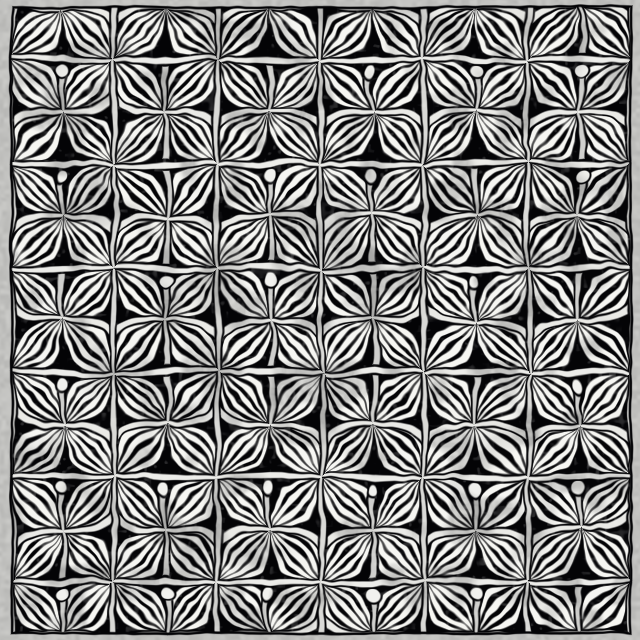
Reproduce this pattern procedurally as a WebGL 2 fragment shader.

```glsl
#version 300 es
precision highp float;
// Hand-inked tile sheet: a 12 by 12 grid of striped leaves whose tips meet in stars.
// Each cell bends stripes along one diagonal; the dark gaps between leaves hold
// bars, arches, stems and drops. Noise warps the grid and wears the ink.

#define CELLS 12.0
#define FIELD_LOW vec2(0.018, 0.010)
#define FIELD_HIGH vec2(0.986, 0.989)
#define LEAF_WIDTH 0.455
#define STRIPES 5.0
#define STRIPE_BIAS 0.006
#define WOBBLE 0.11
#define OUTLINE 0.04
#define SOFTNESS 0.02
#define WEAR 0.2
#define PAPER vec3(0.965, 0.965, 0.95)
#define INK vec3(0.015, 0.015, 0.025)

uniform vec2 u_resolution;
out vec4 fragColor;

float soft;  // half width of a smoothed edge, in cells

float hash(vec2 p) {
    vec3 q = fract(vec3(p.xyx) * 0.1031);
    q += dot(q, q.yzx + 33.33);
    return fract((q.x + q.y) * q.z);
}

float noise(vec2 p) {
    vec2 i = floor(p), f = fract(p);
    f = f * f * (3.0 - 2.0 * f);
    return mix(mix(hash(i), hash(i + vec2(1, 0)), f.x),
               mix(hash(i + vec2(0, 1)), hash(i + vec2(1, 1)), f.x), f.y);
}

float cover(float d) { return 1.0 - smoothstep(-soft, soft, d); }

// Lays a light shape with a dark outline over the tone so far.
void stroke(inout float tone, float d, float light) {
    tone = mix(tone, 0.0, cover(d - OUTLINE));
    tone = mix(tone, light, cover(d));
}

// Striped leaf: u runs tip to tip in -1..1, v runs across in cells.
float leafTone(float u, float v, float width, vec2 cell, vec2 g) {
    float count = STRIPES - step(0.8, hash(cell + 31.0));
    float parity = mod(count, 2.0) * 2.0 - 1.0;
    float s = clamp(v / width, -1.0, 1.0);
    s += 0.12 * (noise(g * 4.0 + 70.0) - 0.5) * (1.0 - s * s);
    float wave = parity * cos(3.14159 * count * s);
    float d = wave * width / (3.14159 * count);
    float bias = STRIPE_BIAS + 0.025 * (noise(g * 5.0) - 0.5);
    return cover(-d - bias * min(1.0, width * 4.0));
}

// Straight bar with a stem and a drop hanging below it.
void barAndDrop(inout float tone, vec2 q, vec2 node) {
    float h = hash(node + 5.0), k = hash(node + 17.0);
    float sway = (k - 0.5) * 0.16 * sin(3.14159 * abs(q.y));
    float stem = abs(q.x - sway) - mix(0.065, 0.025, abs(q.y));
    float start = h < 0.7 ? 0.32 : 0.1;
    float above = k > 0.65 ? 0.12 : 2.0;
    stem = max(stem, q.y > 0.0 ? start - q.y : above + q.y);
    stroke(tone, stem, 0.84);
    if (h < 0.7) {
        vec2 r = vec2(0.09 + 0.05 * k, 0.11 + 0.04 * h);
        vec2 e = (q - vec2((k - 0.5) * 0.1, 0.23)) / r;
        stroke(tone, (length(e) - 1.0) * r.x, 0.98);
    }
    float lean = (h - 0.5) * 0.08 * q.x;
    stroke(tone, abs(q.y + lean) - mix(0.062, 0.03, abs(q.x)), 0.96);
}

// Upright bar with arches that sweep into it from both sides.
void barAndArch(inout float tone, vec2 q, vec2 node) {
    float side = hash(node + 43.0) < 0.75 ? 1.0 : -1.0;
    float reach = 1.0 - min(abs(q.x), 1.0);
    float slope = 1.2 * reach * reach * reach;
    float d = abs(q.y - side * 0.3 * reach * reach * reach * reach);
    stroke(tone, d / sqrt(1.0 + slope * slope) - 0.03 - 0.04 * reach, 0.95);
    stroke(tone, abs(q.x) - mix(0.055, 0.025, abs(q.y)), 0.88);
}

void main() {
    vec2 uv = gl_FragCoord.xy / u_resolution;
    vec2 g = (uv - FIELD_LOW) / (FIELD_HIGH - FIELD_LOW) * CELLS;
    g.y = CELLS - g.y;  // rows count down from the top
    soft = max(SOFTNESS, CELLS / min(u_resolution.x, u_resolution.y));

    // Uneven hand-drawn grid
    vec2 flat_g = g;
    g += WOBBLE * (vec2(noise(g * 1.3), noise(g * 1.3 + 50.0)) - 0.5);
    g += WOBBLE * 0.45 * (vec2(noise(g * 5.0 + 9.0), noise(g * 5.0 + 90.0)) - 0.5);

    // Leaf axes, with the diagonal alternating from cell to cell
    vec2 cell = floor(g), f = g - cell - 0.5;
    float flip = mod(cell.x + cell.y, 2.0) < 0.5 ? -1.0 : 1.0;
    float u = f.x * flip + f.y;
    float across = (f.x * flip - f.y) * 0.7071;
    float v = across + 0.07 * (hash(cell + 3.0) - 0.5) * (1.0 - u * u);
    float size = LEAF_WIDTH + 0.07 * (hash(cell + 11.0) - 0.5);
    float width = max(size * (1.0 - pow(abs(u), 1.5)), 0.001);
    float tone = leafTone(u, v, width, cell, g) * cover(abs(v) - width);

    // Ornament around the grid node in the gap beside the leaf
    float side = across < 0.0 ? -1.0 : 1.0;
    vec2 node = cell + 0.5 + 0.5 * side * vec2(flip, -1.0);
    if (mod(node.y, 2.0) > 0.5) barAndDrop(tone, g - node, node);
    else barAndArch(tone, g - node, node);

    // Grey wash over the light parts and thin ink in the dark parts
    float wash = smoothstep(0.48, 0.85, noise(g * 2.3 + 20.0));
    float grain = noise(g * 11.0 + 140.0);
    tone *= 1.0 - WEAR * wash * (0.6 + 0.6 * grain);
    tone += (1.0 - tone) * 0.16 * smoothstep(0.65, 1.0, grain);

    // Pale frame around the sheet
    vec2 edge = abs(mix(flat_g, g, 0.5) - CELLS * 0.5) - CELLS * 0.5;
    float border = max(edge.x, edge.y);
    tone = mix(tone, 0.0, cover(abs(border) - 0.03));
    tone = mix(tone, 0.78 + 0.08 * (grain - 0.5), cover(0.02 - border));
    fragColor = vec4(mix(INK, PAPER, clamp(tone, 0.0, 1.0)), 1.0);
}
```
